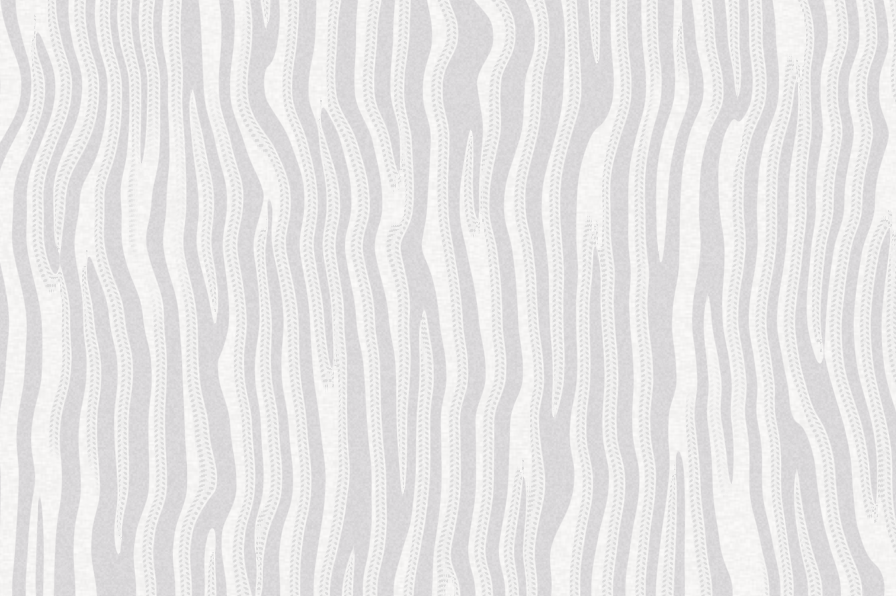
Write a Shadertoy shader that draws this pattern.

```glsl
// Pale embossed zebra stripes: grained grey bands between woven white bands with stitched edges.

const vec3 GREY = vec3(0.856, 0.849, 0.856);
const vec3 WHITE = vec3(0.962, 0.958, 0.954);
const vec3 LANE = vec3(0.943, 0.940, 0.938);
const vec3 STITCH = vec3(0.862, 0.860, 0.860);

const float TAU = 6.2831853;
const float STRIPES = 18.0;              // stripes per canvas height
const float WHITE_SHARE = 0.56;
const float WIDTH_VARIATION = 0.42;
const float SWAY = 0.046;                // sideways wander of the stripes
const vec2 SWAY_SCALE = vec2(2.1, 4.6);
const vec2 FORK_CELL = vec2(0.13, 0.34); // spacing of the stripe ends
const float FORK_STRETCH = 0.14;         // lower means longer tapers
const float STITCH_STEP = 0.0084;
const float STITCH_INSET = 0.0055;
const float STITCH_GAP = 0.0100;
const float STITCH_RADIUS = 0.0022;
const float GRAIN = 0.030;
const float WEAVE = 0.017;

// Integer hash, 0 to 1
float hash(ivec2 cell, uint seed) {
    uint n = uint(cell.x + 4096) * 1597u + uint(cell.y + 4096) * 51749u + seed * 7919u;
    n = n * 747796405u + 2891336453u;
    n = ((n >> ((n >> 28u) + 4u)) ^ n) * 277803737u;
    n = (n >> 22u) ^ n;
    return float(n & 0xffffu) / 65535.0;
}

// Smooth value noise, -1 to 1
float noise(vec2 p, uint seed) {
    ivec2 i = ivec2(floor(p));
    vec2 f = fract(p);
    f = f * f * f * (f * (f * 6.0 - 15.0) + 10.0);
    float low = mix(hash(i, seed), hash(i + ivec2(1, 0), seed), f.x);
    float high = mix(hash(i + ivec2(0, 1), seed), hash(i + ivec2(1, 1), seed), f.x);
    return 2.0 * mix(low, high, f.y) - 1.0;
}

// Stripe phase: swaying verticals plus phase twists where a stripe ends
float stripePhase(vec2 p) {
    float sway = SWAY * noise(p * SWAY_SCALE, 1u)
               + 0.25 * SWAY * noise(p * SWAY_SCALE * 2.3, 2u);
    float phase = TAU * STRIPES * (p.x + sway);
    for (int row = -1; row <= 3; row++) {
        for (int col = -1; col <= 12; col++) {
            ivec2 cell = ivec2(col, row);
            vec2 jitter = vec2(hash(cell, 3u), hash(cell, 4u));
            vec2 d = p - (vec2(cell) + mix(vec2(0.1), vec2(0.9), jitter)) * FORK_CELL;
            float twist = ((col + row) & 1) == 0 ? 1.0 : -1.0;
            phase += twist * atan(FORK_STRETCH * d.y, d.x + 1e-6);
        }
    }
    return phase;
}

// Two staggered columns of slanted dashes, measured inwards from an edge
float stitches(float inset, float y, float pixel) {
    float marks = 0.0;
    for (int k = 0; k < 2; k++) {
        float side = float(k);
        float across = inset - STITCH_INSET - side * STITCH_GAP;
        float slant = (side - 0.5) * across;
        float along = (fract((y + slant) / STITCH_STEP + 0.5 * side) - 0.5) * STITCH_STEP;
        float d = length(vec2(across * 0.75, along)) - STITCH_RADIUS;
        marks += 1.0 - smoothstep(-0.6 * pixel, 0.6 * pixel, d);
    }
    return min(marks, 1.0);
}

void mainImage(out vec4 fragColor, in vec2 fragCoord) {
    float pixel = 1.0 / iResolution.y;
    vec2 p = fragCoord * pixel;

    // Phase as a unit vector, so its slope is free of wrap jumps
    float phase = stripePhase(p);
    vec2 turn = vec2(cos(phase), sin(phase));
    vec2 dx = dFdx(turn);
    vec2 dy = dFdy(turn);
    float slope = max(sqrt(dot(dx, dx) + dot(dy, dy)) / pixel, 25.0);
    float angle = atan(turn.y, turn.x);

    // Distance to the band edges
    float halfBand = 0.5 * TAU * WHITE_SHARE
                   + WIDTH_VARIATION * noise(p * vec2(11.0, 3.5), 5u);
    float edge = (halfBand - abs(angle)) / slope;
    float rightInset = (halfBand - angle) / slope;
    float white = smoothstep(-0.9 * pixel, 0.9 * pixel, edge);

    // Leather grain on grey
    float grain = noise(p * 290.0, 6u) * 0.6 + noise(p * 410.0, 7u) * 0.4;
    vec3 leather = GREY + GRAIN * grain;

    // Linen weave on white
    float threads = noise(p * vec2(110.0, 300.0), 8u) + 0.6 * noise(p * vec2(300.0, 130.0), 9u);
    vec3 linen = WHITE + WEAVE * threads;

    // Stitched lane, left out on some stretches
    float lane = smoothstep(-0.55, -0.35, noise(p * vec2(8.0, 1.6), 10u))
               * smoothstep(0.001, 0.004, edge);
    float laneEnd = 2.0 * STITCH_INSET + STITCH_GAP;
    float laneBed = lane * (1.0 - smoothstep(laneEnd - 0.003, laneEnd, rightInset));
    linen = mix(linen, LANE + GRAIN * 0.8 * grain, laneBed);
    linen = mix(linen, STITCH, lane * stitches(rightInset, p.y, pixel));

    fragColor = vec4(mix(leather, linen, white), 1.0);
}
```
